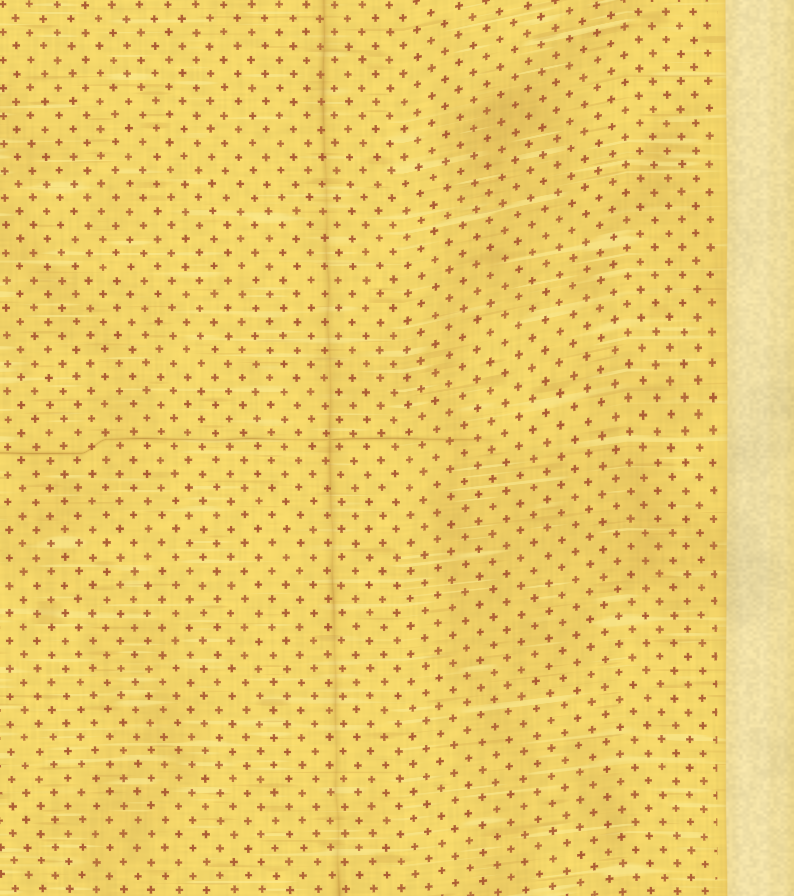
This pattern is drawn by a Shadertoy shader. Its source:

```glsl
// Yellow slub cotton printed with staggered small rust crosses, creased, with a pale gold selvedge.

const float PITCH = 0.03086;          // lattice cell, in canvas heights
const vec2 ANCHOR = vec2(0.3025, 0.4861);
const float SELVEDGE = 0.811;
const float PRINT_END = 0.8005;

const vec3 CLOTH = vec3(0.957, 0.845, 0.415);
const vec3 SHADE = vec3(0.84, 0.68, 0.32);
const vec3 SLUB = vec3(0.985, 0.925, 0.58);
const vec3 RUST = vec3(0.67, 0.36, 0.20);
const vec3 FOLD = vec3(0.70, 0.50, 0.20);
const vec3 GOLD = vec3(0.915, 0.835, 0.55);
const vec3 CREAM = vec3(0.955, 0.895, 0.68);

float hash(vec2 p) {
    vec3 q = fract(vec3(p.xyx) * 0.1031);
    q += dot(q, q.yzx + 33.33);
    return fract((q.x + q.y) * q.z);
}

float noise(vec2 p) {
    vec2 i = floor(p), f = fract(p);
    f = f * f * (3.0 - 2.0 * f);
    float low = mix(hash(i), hash(i + vec2(1, 0)), f.x);
    float high = mix(hash(i + vec2(0, 1)), hash(i + vec2(1, 1)), f.x);
    return mix(low, high, f.y);
}

float fbm(vec2 p) {
    float sum = 0.0, amp = 0.5;
    for (int i = 0; i < 4; i++) {
        sum += amp * noise(p);
        p = p * 2.03 + 17.0;
        amp *= 0.5;
    }
    return sum / 0.9375;
}

float box(vec2 p, vec2 halfSize) {
    vec2 d = abs(p) - halfSize;
    return length(max(d, 0.0)) + min(max(d.x, d.y), 0.0);
}

float plusSign(vec2 p, float arm, float thick) {
    return min(box(p, vec2(arm, thick)), box(p, vec2(thick, arm)));
}

// Soft band around the segment a-b
float band(vec2 p, vec2 a, vec2 b, float width) {
    vec2 d = b - a;
    float t = clamp(dot(p - a, d) / dot(d, d), 0.0, 1.0);
    float r = length(p - a - d * t) / width;
    return exp(-r * r);
}

// Cloth coordinates: columns lean, rows climb right of centre
vec2 drape(vec2 p) {
    float slope = 0.112 + 0.10 * smoothstep(0.46, 0.66, p.y);
    float run = clamp(p.x - 0.45, 0.0, 0.25);
    float ripple = 0.0025 * (noise(p * 7.0) - 0.5);
    return p - ANCHOR + vec2(0.013 * (p.y - ANCHOR.y) + ripple, -slope * run + ripple);
}

// Ink coverage of both interleaved lattices
float crosses(vec2 cloth, float px) {
    float ink = 0.0;
    for (int k = 0; k < 2; k++) {
        vec2 cell = cloth / PITCH + 0.5 * float(k);
        vec2 id = floor(cell + 0.5);
        vec2 seed = id + 71.0 * float(k) + 200.0;
        vec2 jitter = (vec2(hash(seed), hash(seed + 9.7)) - 0.5) * 0.05;
        vec2 q = (cell - id - jitter) * PITCH;
        float grow = mix(0.92, 1.08, hash(seed + 3.1));
        float d = plusSign(q, 0.135 * PITCH * grow, 0.042 * PITCH * grow);
        float strength = mix(0.78, 1.0, hash(seed + 5.3));
        ink = max(ink, strength * smoothstep(0.65 * px, -0.65 * px, d));
    }
    return ink;
}

vec3 clothColour(vec2 p, vec2 cloth) {
    // Soft folds and shadows
    float dark = 0.55 * smoothstep(0.48, 0.78, fbm(p * vec2(7.0, 5.0) + 4.0));
    dark += 0.55 * band(p, vec2(0.69, 1.0), vec2(0.53, 0.84), 0.035);
    dark += 0.40 * band(p, vec2(0.74, 0.84), vec2(0.65, 0.68), 0.025);
    dark += 0.35 * band(p, vec2(0.73, 0.49), vec2(0.72, 0.36), 0.022);
    dark += 0.45 * band(p, vec2(0.66, 0.16), vec2(0.68, 0.07), 0.028);
    dark += 0.25 * band(p, vec2(0.50, 0.95), vec2(0.51, 0.25), 0.018);
    vec3 col = mix(CLOTH, SHADE, clamp(dark, 0.0, 1.0) * 0.55);
    // Fine weave and uneven weft threads
    float weave = noise(cloth * vec2(40.0, 330.0)) + noise(cloth * vec2(330.0, 30.0)) - 1.0;
    col *= 1.0 + 0.035 * weave;
    float light = smoothstep(0.72, 0.92, noise(cloth * vec2(13.0, 230.0) + 50.0));
    float dull = smoothstep(0.80, 0.97, noise(cloth * vec2(16.0, 210.0) + 90.0));
    return mix(mix(col, SLUB, 0.6 * light), SHADE, 0.4 * dull);
}

// Pressed fold lines: one down the cloth, one across its left part
float creases(vec2 p) {
    float wobble = 0.003 * (noise(p * 25.0) - 0.5);
    float down = abs(p.x - mix(0.378, 0.360, p.y) - wobble);
    float across = abs(p.y - 0.510 + 0.016 * smoothstep(0.12, 0.09, p.x) - wobble);
    float worn = mix(0.3, 1.0, noise(p * 18.0 + 6.0));
    float vertical = 0.5 * exp(-down / 0.0025) + 0.15 * exp(-down / 0.012);
    float level = 0.75 * exp(-across / 0.0013) * smoothstep(0.57, 0.50, p.x);
    return worn * max(vertical, level);
}

vec3 selvedgeColour(vec2 p) {
    float stripes = noise(vec2(p.x * 95.0, 2.0));
    float grain = noise(p * vec2(260.0, 300.0)) - 0.5;
    float centre = smoothstep(0.81, 0.83, p.x) * smoothstep(0.89, 0.85, p.x);
    vec3 col = mix(GOLD, CREAM, clamp(0.6 * centre + 0.5 * stripes - 0.1, 0.0, 1.0));
    col *= 1.0 + 0.07 * grain;
    return col * (1.0 - 0.06 * smoothstep(0.55, 0.8, fbm(p * vec2(6.0, 9.0))));
}

void mainImage(out vec4 fragColor, in vec2 fragCoord) {
    float px = 1.0 / iResolution.y;
    vec2 p = fragCoord * px;
    vec2 cloth = drape(p);

    vec3 col = mix(clothColour(p, cloth), FOLD, creases(p));
    float printed = smoothstep(PRINT_END + px, PRINT_END - px, p.x);
    col = mix(col, RUST, crosses(cloth, px) * printed);

    // Selvedge with a slight shadow along its seam
    float seam = SELVEDGE + 0.003 * (noise(vec2(p.y * 9.0, 3.0)) - 0.5);
    col = mix(col, SHADE, 0.35 * exp(-abs(p.x - seam) / 0.004));
    col = mix(col, selvedgeColour(p), smoothstep(-px, px, p.x - seam));
    fragColor = vec4(col, 1.0);
}
```
